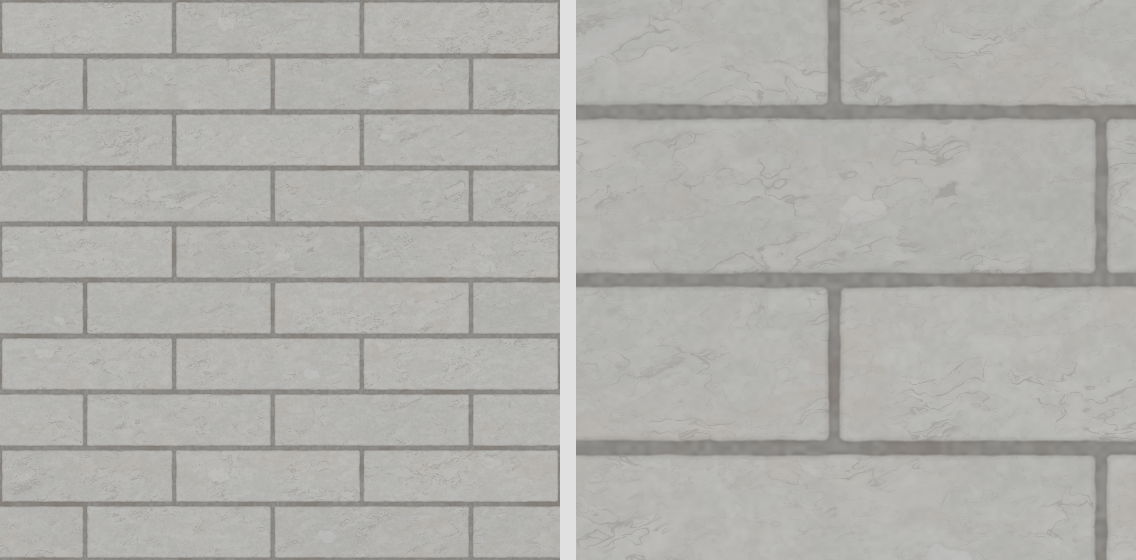
Left: the whole. Right: its middle third, enlarged.
Reproduce this texture procedurally as a WebGL 1 fragment shader.

```glsl
precision highp float;

uniform vec2 u_resolution;

const float ROWS = 10.0;
const float ODD_ROW_SHIFT = 0.159;
const vec2 JOINTS = vec2(0.311, 0.646);
const vec2 HALF_JOINT = vec2(0.0036, 0.0043);
const float CORNER = 0.0035;

const vec3 STONE = vec3(0.712, 0.711, 0.701);
const vec3 TAN = vec3(0.695, 0.665, 0.630);
const vec3 VEIN = vec3(0.590, 0.575, 0.555);
const vec3 SHELL = vec3(0.765, 0.765, 0.760);
const vec3 MORTAR = vec3(0.550, 0.543, 0.530);
const vec3 RUST = vec3(0.510, 0.475, 0.445);

float hash(vec2 p) {
  vec3 q = fract(p.xyx * 0.1031);
  q += dot(q, q.yzx + 33.33);
  return fract((q.x + q.y) * q.z);
}

// Value noise that wraps after the given number of cells
float noise(vec2 p, vec2 period) {
  vec2 i = floor(p);
  vec2 f = p - i;
  f = f * f * (3.0 - 2.0 * f);
  vec2 a = mod(i, period);
  vec2 b = mod(i + 1.0, period);
  return mix(mix(hash(a), hash(vec2(b.x, a.y)), f.x),
             mix(hash(vec2(a.x, b.y)), hash(b), f.x), f.y);
}

float fbm(vec2 p, vec2 period) {
  float sum = 0.0;
  float gain = 0.5;
  for (int i = 0; i < 4; i++) {
    sum += gain * noise(p, period);
    p *= 2.0;
    period *= 2.0;
    gain *= 0.5;
  }
  return sum / 0.9375;
}

float roundBox(vec2 p, vec2 halfSize, float radius) {
  vec2 q = abs(p) - halfSize + radius;
  return length(max(q, 0.0)) + min(max(q.x, q.y), 0.0) - radius;
}

// Thin lines along the middle level of a noise field
float contour(float value, float width) {
  return 1.0 - smoothstep(0.0, width, abs(value - 0.5));
}

// Pale fossil inclusion: x is its fill, y its outline
vec2 fossil(vec2 p, vec2 halfSize, float seed) {
  vec2 spot = vec2(hash(vec2(seed, 3.0)), hash(vec2(seed, 7.0)));
  vec2 d = p - (spot * 2.0 - 1.0) * halfSize * 0.85;
  float radius = mix(0.008, 0.017, hash(vec2(seed, 11.0)));
  float wobble = noise(d * 130.0 + 50.0 + seed, vec2(512.0)) - 0.5;
  float edge = length(d * vec2(0.75, 1.15)) - radius + wobble * 0.012;
  float present = step(0.5, hash(vec2(seed, 17.0)));
  return present * vec2(1.0 - smoothstep(-0.003, 0.002, edge),
                        1.0 - smoothstep(0.0005, 0.002, abs(edge)));
}

vec3 stoneColor(vec2 p, vec2 halfSize, float seed) {
  vec2 wide = vec2(512.0);
  vec2 q = p + vec2(1.0 + seed * 0.37, 1.0 + seed * 0.23);
  float patches = fbm(q * vec2(13.0, 22.0), wide);
  float warp = fbm(q * vec2(30.0, 45.0), wide);
  float flow = fbm(q * vec2(34.0, 72.0) + warp * 3.0, wide);
  float fine = fbm(q * vec2(75.0, 130.0) + warp * 2.0, wide);
  float grain = noise(q * 290.0, wide);

  vec3 color = STONE + (hash(vec2(seed, 23.0)) - 0.5) * 0.018;
  color += (patches - 0.5) * 0.035 + (fine - 0.5) * 0.045 + (grain - 0.5) * 0.022;
  color = mix(color, TAN, 0.42 * smoothstep(0.46, 0.75, patches * 0.5 + flow * 0.5));

  // Broken veins with pale flakes beside them
  float broken = smoothstep(0.42, 0.68, fbm(q * vec2(24.0, 40.0) + 9.0, wide));
  color = mix(color, VEIN, 0.48 * broken * contour(flow, 0.035));
  color = mix(color, VEIN, 0.18 * contour(fine, 0.025));
  color = mix(color, SHELL, 0.35 * broken * smoothstep(0.54, 0.68, flow));

  vec2 shell = fossil(p, halfSize, seed);
  color = mix(color, SHELL, 0.45 * shell.x);
  return mix(color, VEIN, 0.2 * shell.y * fine);
}

vec3 mortarColor(vec2 uv) {
  float grain = noise(uv * 250.0, vec2(250.0));
  float stain = fbm(uv * 18.0, vec2(18.0));
  vec3 color = MORTAR + (grain - 0.5) * 0.065;
  return mix(color, RUST, 0.6 * smoothstep(0.55, 0.78, stain));
}

void main() {
  vec2 uv = gl_FragCoord.xy / u_resolution;
  float pixel = 1.0 / min(u_resolution.x, u_resolution.y);

  // Brick under this point: three unequal lengths in each shifted course
  float row = floor((1.0 - uv.y) * ROWS);
  float x = fract(uv.x + mod(row, 2.0) * ODD_ROW_SHIFT);
  float column = step(JOINTS.x, x) + step(JOINTS.y, x);
  float left = column < 0.5 ? 0.0 : (column < 1.5 ? JOINTS.x : JOINTS.y);
  float right = column < 0.5 ? JOINTS.x : (column < 1.5 ? JOINTS.y : 1.0);
  vec2 center = vec2((left + right) * 0.5, 1.0 - (row + 0.5) / ROWS);
  vec2 local = vec2(x, uv.y) - center;
  vec2 halfSize = vec2((right - left) * 0.5, 0.5 / ROWS) - HALF_JOINT;

  // Slightly chipped outline
  float chips = fbm(uv * 80.0, vec2(80.0)) - 0.5;
  float edge = roundBox(local, halfSize, CORNER) + chips * 0.0022;
  float soft = max(pixel * 0.8, 0.0009);
  float cover = 1.0 - smoothstep(-soft, soft, edge);

  vec3 stone = stoneColor(local, halfSize, row * 3.0 + column + 1.0);
  stone *= 1.0 - 0.06 * smoothstep(-0.0035, 0.0, edge);
  vec3 mortar = mortarColor(uv) * (0.96 + 0.04 * smoothstep(0.0, 0.003, edge));
  gl_FragColor = vec4(mix(mortar, stone, cover), 1.0);
}
```
